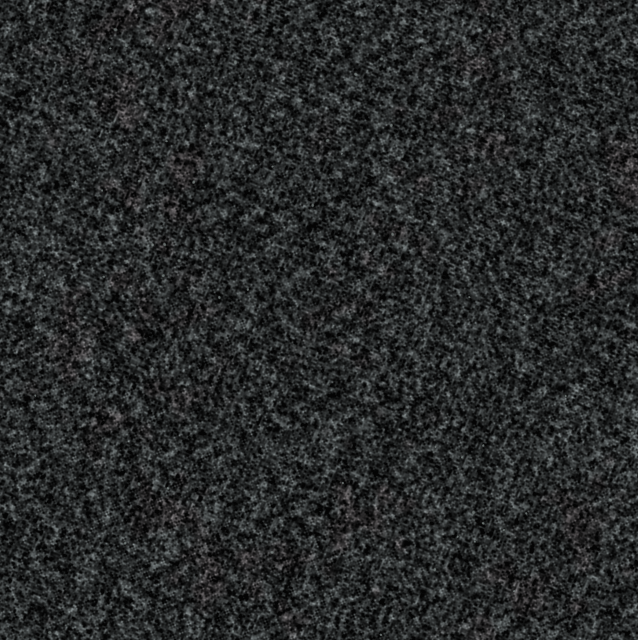
Write a Shadertoy shader that draws this texture.

```glsl
const vec3  STONE_TINT = vec3(0.955, 1.015, 1.02); // cool grey of most grains
const vec3  WARM_TINT  = vec3(1.02, 0.985, 1.00);  // faint warm patches
const vec3  FLECK      = vec3(0.50, 0.54, 0.53);   // rare bright crystals
const float MID_TONE   = 0.156;
const float CONTRAST   = 0.092;
const float SKEW       = 0.0095;   // stretches the light end of the tones
const float NOISE_DEV  = 0.2145;   // standard deviation of value noise
const float GRAIN_FREQ = 330.0;    // cells per canvas height
const float SPECK_FREQ = 182.0;
const float CLUMP_FREQ = 92.0;
const float PATCH_FREQ = 34.0;
const float CLOUD_FREQ = 6.0;
const float FLECK_FREQ = 48.0;
const float FLECK_SHARE = 0.025;

float hash(vec2 p) {
    return fract(sin(dot(p, vec2(127.1, 311.7))) * 43758.5453);
}

vec2 rotate(vec2 p, float angle) {
    float c = cos(angle), s = sin(angle);
    return vec2(c * p.x - s * p.y, s * p.x + c * p.y);
}

float valueNoise(vec2 p) {
    vec2 cell = floor(p), f = fract(p);
    f = f * f * (3.0 - 2.0 * f);
    float low  = mix(hash(cell), hash(cell + vec2(1, 0)), f.x);
    float high = mix(hash(cell + vec2(0, 1)), hash(cell + vec2(1, 1)), f.x);
    return mix(low, high, f.y);
}

// Noise of zero mean and unit deviation, turned so that lattices never align
float layer(vec2 uv, float freq, float angle) {
    return (valueNoise(rotate(uv, angle) * freq + angle * 17.0) - 0.5) / NOISE_DEV;
}

// Small rounded crystals, scattered one per chosen cell
float flecks(vec2 uv) {
    vec2 p = uv * FLECK_FREQ;
    vec2 cell = floor(p);
    float present = step(hash(cell + 7.3), FLECK_SHARE);
    vec2 centre = 0.2 + 0.6 * vec2(hash(cell + 1.7), hash(cell + 4.1));
    vec2 d = rotate(fract(p) - centre, 6.2832 * hash(cell + 9.2));
    float radius = mix(0.08, 0.14, hash(cell + 2.9));
    float dist = length(d * vec2(0.9, 1.1));
    return present * (1.0 - smoothstep(0.3 * radius, 1.4 * radius, dist));
}

void mainImage(out vec4 fragColor, in vec2 fragCoord) {
    vec2 uv = fragCoord / iResolution.y;

    // Grain, from single crystals up to broad clouds
    float g = 0.66 * layer(uv, GRAIN_FREQ, 0.4)
            + 0.66 * layer(uv, SPECK_FREQ, 1.1)
            + 0.31 * layer(uv, CLUMP_FREQ, 1.9)
            + 0.09 * layer(uv, PATCH_FREQ, 2.6)
            + 0.04 * layer(uv, CLOUD_FREQ, 3.5);

    // Tone curve with a longer light tail
    float tone = max(MID_TONE + CONTRAST * g + SKEW * g * g, 0.015);

    // Slow drift between cool and warm grey
    float warmth = 0.5 * layer(uv, CLOUD_FREQ, 5.2) + 0.5 * layer(uv, PATCH_FREQ, 4.4);
    vec3 color = tone * mix(STONE_TINT, WARM_TINT, smoothstep(0.3, 1.4, warmth));

    color = mix(color, FLECK, 0.75 * flecks(uv));
    fragColor = vec4(color, 1.0);
}
```
